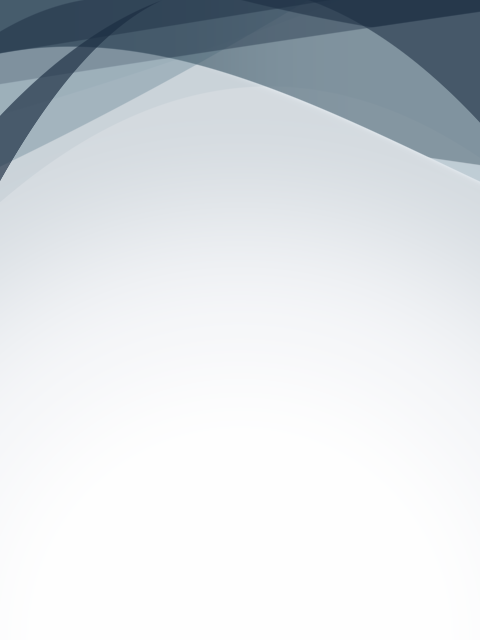
A Shadertoy shader for this background:

```glsl
// Draws translucent slate arcs sweeping over the top of a pale radial backdrop.
#define SOFTNESS 0.9
#define GLOW_CENTER vec2(0.5, 1.333)
#define NAVY vec3(0.10, 0.17, 0.25)
#define INK vec3(0.12, 0.19, 0.27)
#define SLATE vec3(0.27, 0.37, 0.43)
#define STEEL vec3(0.45, 0.56, 0.62)
#define MIST vec3(0.83, 0.855, 0.875)
#define PEARL vec3(0.955, 0.96, 0.97)

// Coverage of the area above a curve; depth grows downwards.
float above(float curve, float depth) {
    float blur = SOFTNESS / iResolution.x;
    return smoothstep(-blur, blur, curve - depth);
}

// Curve that leaves the top edge at run = 0 and descends as run grows.
float descent(float run, float slope, float bend) {
    return run < 0.0 ? run : run * (slope + bend * run);
}

vec3 backdrop(vec2 p) {
    float r = distance(p, GLOW_CENTER);
    vec3 color = mix(vec3(0.997), PEARL, smoothstep(0.38, 0.76, r));
    return mix(color, MIST, smoothstep(0.66, 1.12, r));
}

void mainImage(out vec4 fragColor, in vec2 fragCoord) {
    // Both axes use the canvas width; y is the depth below the top edge.
    vec2 p = vec2(fragCoord.x, iResolution.y - fragCoord.y) / iResolution.x;
    float x = p.x, y = p.y;
    vec3 color = backdrop(p);

    // Boundary curves
    float haloCurve = 0.18 + 0.77 * (x - 0.56) * (x - 0.56);
    float mainCurve = 0.111 + x * (-0.195 + x * (0.7204 - 0.258 * x));
    float wedgeCurve = 0.344 - 0.144 * (1.0 - x);
    float risingCurve = 0.1753 - 0.158 * x + 0.007 * x * x;
    float fanCurve = 0.2396 - 0.29 * x - 0.065 * x * x;

    // Coverage of the sweeping sheets
    float mainSheet = above(mainCurve, y);
    float leftSheet = above(descent(0.642 - x, 0.6, -0.092), y);
    float rightSheet = above(descent(x - 0.642, 0.353, 1.008), y);
    float blade = above(descent(0.339 - x, 0.45, 1.96), y)
                - above(descent(0.339 - x, 0.37, 1.008), y);

    // Pale sheets on the backdrop
    color = mix(color, STEEL, 0.10 * above(haloCurve, y));
    color = mix(color, STEEL, 0.45 * leftSheet);
    color = mix(color, STEEL, 0.12 * above(fanCurve, y));

    // Fine highlight below the main arc
    float highlight = exp(-max(y - mainCurve, 0.0) * 220.0);
    color += 0.06 * highlight * smoothstep(0.35, 0.6, x);

    // Main arc, with a lighter wedge at its lower right
    color = mix(color, STEEL, 0.32 * mainSheet * (1.0 - above(wedgeCurve, y)));
    float density = mix(0.73, 0.60, smoothstep(0.0, 0.8, x));
    color = mix(color, SLATE, density * mainSheet * above(wedgeCurve, y));

    // Dark overlaps along the top
    color = mix(color, INK, 0.60 * rightSheet);
    color = mix(color, INK, mix(0.24, 0.42, mainSheet) * above(risingCurve, y));
    color = mix(color, NAVY, 0.45 * above(0.111 - 0.161 * x, y));
    color = mix(color, NAVY, 0.55 * above(descent(x - 0.503, 0.252, -0.156), y)
                                  * above(risingCurve, y));
    color = mix(color, NAVY, 0.66 * clamp(blade, 0.0, 1.0));

    // Lighter corner at the upper left
    color = mix(color, vec3(0.32, 0.41, 0.47), 0.65 * above(descent(0.174 - x, 0.167, 1.217), y));

    fragColor = vec4(clamp(color, 0.0, 1.0), 1.0);
}
```
